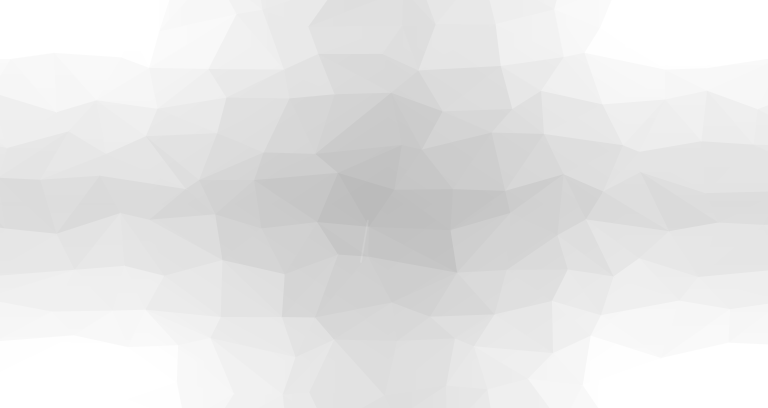
This background is drawn by a WebGL 2 fragment shader. Its source:

```glsl
#version 300 es
precision highp float;
// Low-poly backdrop: a soft grey cross on white, cut into flat facets.
// A jittered lattice gives cells, each split into two triangles that take
// their tone from two crossing linear ramps sampled near the facet centre.
uniform vec2 u_resolution;
out vec4 fragColor;

const vec2 GRID = vec2(14.0, 10.0);
const vec2 JITTER = vec2(0.39, 0.29);
const vec2 CROSS_CENTRE = vec2(0.505, 0.5);
const vec2 CROSS_REACH = vec2(0.31, 0.385);

vec2 hash2(vec2 p) {
    vec3 q = fract(vec3(p.xyx) * vec3(0.1031, 0.1030, 0.0973));
    q += dot(q, q.yzx + 33.33);
    return fract((q.xx + q.yz) * q.zy);
}

float cross2(vec2 a, vec2 b) {
    return a.x * b.y - a.y * b.x;
}

float signedArea(vec2 a, vec2 b, vec2 c) {
    return cross2(b - a, c - a);
}

// Lattice corner in units of the canvas height
vec2 corner(vec2 id, float aspect) {
    vec2 offset = (hash2(id + 41.0) * 2.0 - 1.0) * JITTER;
    return (id + vec2(0.0, 0.5) + offset) / GRID * vec2(aspect, 1.0);
}

// Darkness of the two crossing bands, position in 0..1
float bandShade(vec2 uv) {
    vec2 ramp = max(1.0 - abs(uv - CROSS_CENTRE) / CROSS_REACH, 0.0);
    return 0.14 * (ramp.x + ramp.y);
}

// Positive inside the edge a-b of a counterclockwise polygon
float edgeDistance(vec2 p, vec2 a, vec2 b) {
    return cross2(b - a, p - a) / max(length(b - a), 1e-5);
}

float coverage(vec2 p, vec2 a, vec2 b, vec2 c, float pixel) {
    float inside = min(edgeDistance(p, a, b),
                   min(edgeDistance(p, b, c), edgeDistance(p, c, a)));
    return clamp(0.5 + inside / pixel, 0.0, 1.0);
}

// Returns (tone * weight, weight) of one facet; seed varies its tone
vec2 facet(vec2 p, vec2 a, vec2 b, vec2 c, vec2 middle, float seed, float aspect, float pixel) {
    float weight = coverage(p, a, b, c, pixel);
    vec2 balance = (a + b + c) / 3.0;
    vec2 canvas = vec2(aspect, 1.0);
    float facetShade = bandShade(mix(balance, middle, 0.5) / canvas);
    float shade = mix(facetShade, bandShade(p / canvas), 0.12);
    shade *= 1.0 + 0.12 * (seed - 0.5);
    return vec2((1.0 - shade) * weight, weight);
}

float segmentDistance(vec2 p, vec2 a, vec2 b) {
    vec2 along = b - a;
    float t = clamp(dot(p - a, along) / dot(along, along), 0.0, 1.0);
    return length(p - a - along * t);
}

void main() {
    float aspect = u_resolution.x / u_resolution.y;
    float pixel = 1.0 / u_resolution.y;
    vec2 canvas = vec2(aspect, 1.0);
    vec2 p = gl_FragCoord.xy * pixel;
    vec2 home = floor(p / canvas * GRID - vec2(0.0, 0.5));

    // Gather the facets of the neighbouring cells
    vec2 sum = vec2(0.0);
    for (int y = -1; y <= 1; y++) {
        for (int x = -1; x <= 1; x++) {
            vec2 id = home + vec2(float(x), float(y));
            vec2 a = corner(id, aspect);
            vec2 b = corner(id + vec2(1.0, 0.0), aspect);
            vec2 c = corner(id + vec2(1.0, 1.0), aspect);
            vec2 d = corner(id + vec2(0.0, 1.0), aspect);
            vec2 middle = (a + b + c + d) * 0.25;
            vec2 seed = hash2(id + 83.0);
            // Split along the diagonal that leaves the fuller triangles
            float splitAC = min(signedArea(a, b, c), signedArea(a, c, d));
            float splitBD = min(signedArea(a, b, d), signedArea(b, c, d));
            bool useAC = splitAC > splitBD;
            sum += facet(p, a, b, useAC ? c : d, middle, seed.x, aspect, pixel);
            sum += facet(p, useAC ? a : b, c, d, middle, seed.y, aspect, pixel);
        }
    }
    float tone = sum.x / max(sum.y, 1e-4);

    // Faint pale seam below the centre
    float seam = segmentDistance(p, vec2(0.479, 0.459) * canvas, vec2(0.470, 0.358) * canvas);
    tone += 0.03 * (1.0 - smoothstep(0.0, 0.004, seam));

    fragColor = vec4(vec3(clamp(tone, 0.0, 1.0)), 1.0);
}
```
